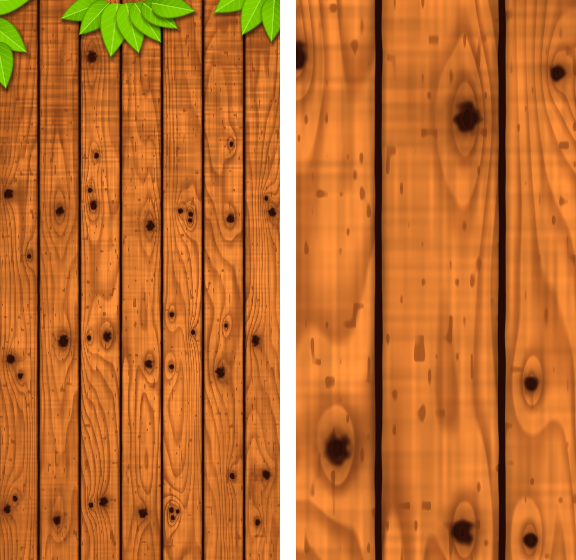
Left: the whole. Right: its middle third, enlarged.
Reproduce this texture procedurally as a WebGL 1 fragment shader.

```glsl
precision highp float;
// Warm knotty pine planks, seven across, with fans of green leaves along the top edge.
uniform vec2 u_resolution;

// Lengths are in canvas widths; y runs down from the top edge.
const float PITCH = 0.1468;        // plank spacing
const float FIRST_EDGE = -0.0088;  // left side of the first plank
const float GAP = 0.0042;          // half width of the dark joint
const float KNOT_ROW = 0.52;       // vertical spacing of knot groups
const float KNOTTY_PLANK = 4.0;    // plank with many small knots
const float BIG_KNOT = 0.021;
const float SMALL_KNOT = 0.011;
const float RINGS = 9.0;           // growth lines per unit of grain noise
const float LEAF_LENGTH = 0.175;
const vec3 WOOD_LIGHT = vec3(0.95, 0.54, 0.22);
const vec3 WOOD_MID = vec3(0.77, 0.40, 0.14);
const vec3 WOOD_DARK = vec3(0.50, 0.23, 0.08);
const vec3 JOINT = vec3(0.14, 0.04, 0.02);
const vec3 LEAF_LIGHT = vec3(0.50, 0.80, 0.01);
const vec3 LEAF_DARK = vec3(0.28, 0.50, 0.00);
const vec3 VEIN = vec3(0.66, 0.90, 0.22);

float hash(vec2 p) {
  return fract(sin(dot(p, vec2(127.1, 311.7))) * 43758.55);
}

float noise(vec2 p) {
  vec2 i = floor(p), f = fract(p);
  f = f * f * (3.0 - 2.0 * f);
  return mix(mix(hash(i), hash(i + vec2(1, 0)), f.x),
             mix(hash(i + vec2(0, 1)), hash(i + vec2(1, 1)), f.x), f.y);
}

// x: dark core, y: brown halo, z: bending of the grain
vec3 knots(vec2 p, float plank) {
  vec3 sum = vec3(0.0);
  float knotty = 1.0 - step(0.5, abs(plank - KNOTTY_PLANK));
  for (int j = -1; j <= 1; j++) {
    for (int k = 0; k < 3; k++) {
      float small = step(0.5, float(k));
      vec2 id = vec2(plank * 3.0 + float(k), floor(p.y / KNOT_ROW) + float(j));
      float chance = mix(mix(0.85, 0.3, small), 1.0, knotty);
      chance *= id.y < 0.5 ? 0.3 : 1.0;
      if (hash(id + 3.7) > chance) continue;
      float radius = mix(BIG_KNOT, SMALL_KNOT, max(small, knotty));
      radius *= mix(0.75, 1.1, hash(id + 8.3));
      vec2 place = vec2(mix(0.22, 0.78, hash(id + 1.3)),
                        0.42 + (hash(id + 5.9) - 0.5) * mix(0.35, 0.9, small));
      vec2 d = p - vec2(place.x * PITCH, (id.y + place.y) * KNOT_ROW);
      float r = length(d * vec2(1.0, 0.85)) / radius + 0.4 * (noise(p * 110.0) - 0.5);
      sum.x = max(sum.x, 1.0 - smoothstep(0.45, 1.0, r));
      sum.y = max(sum.y, exp(-0.4 * r * r));
      sum.z += 3.2 * exp(-length(d * vec2(1.0, 0.4)) / (radius * 1.4));
    }
  }
  return sum;
}

vec3 wood(vec2 p, float pixel) {
  float across = (p.x - FIRST_EDGE) / PITCH;
  float plank = floor(across);
  float t = fract(across);
  float seed = plank * 17.3;
  vec3 knot = knots(vec2(t * PITCH, p.y), plank);

  // Broad light, plank tint and blotches
  vec2 g = (p - vec2(0.52, 1.15)) * vec2(0.75, 0.85);
  float tone = 0.95 * exp(-dot(g, g)) - 0.14 + 0.28 * (hash(vec2(plank, 2.0)) - 0.5);
  tone += 0.5 * (noise(vec2(p.x * 14.0 + seed, p.y * 5.0)) - 0.5);
  vec3 col = mix(WOOD_MID * 0.86, WOOD_LIGHT, clamp(tone, 0.0, 1.0));

  // Arched growth lines flowing around the knots
  float field = RINGS * noise(vec2(t * 1.7 + seed, p.y * 1.25 + seed)) + 3.0 * t + knot.z;
  field += 0.5 * noise(vec2(p.x * 45.0, p.y * 9.0));
  float f = fract(field);
  float line = smoothstep(0.35, 0.85, f) * (1.0 - smoothstep(0.85, 1.0, f));
  col = mix(col, WOOD_DARK, line * mix(0.3, 0.65, noise(vec2(p.x * 20.0, p.y * 4.0))));

  // Fine fibres, and saw marks that fade downwards
  col *= 0.9 + 0.2 * noise(vec2(p.x * 190.0, p.y * 9.0));
  float saw = noise(vec2(p.x * 9.0 + seed, p.y * 130.0)) - 0.5;
  col *= 1.0 + saw * mix(0.3, 0.1, smoothstep(0.2, 1.1, p.y));
  float pits = noise(vec2(p.x * 120.0, p.y * 45.0) + seed);
  col = mix(col, WOOD_DARK, 0.6 * smoothstep(0.82, 0.95, pits));

  // Knots and joints
  col = mix(col, WOOD_DARK * 0.8, 0.75 * knot.y);
  col = mix(col, JOINT * (0.8 + 0.5 * f), 0.92 * knot.x);
  float edge = (0.5 - abs(t - 0.5)) * PITCH + 0.0015 * (noise(vec2(seed, p.y * 30.0)) - 0.5);
  col *= mix(0.72, 1.0, smoothstep(GAP, GAP + 0.009, edge));
  return mix(JOINT, col, smoothstep(GAP - pixel, GAP + pixel, edge));
}

// Signed distance to a pointed oval; q.x runs from stalk to tip, q.y across
float leafShape(vec2 q) {
  float s = clamp(q.x, 0.0, 1.0);
  float body = abs(q.y) - 0.72 * sqrt(s) * (1.0 - s);
  return max(body * 0.8, max(-q.x, q.x - 1.0));
}

// Row of leaves from one stalk point to another, turning between two angles
vec3 leafFan(vec3 col, vec2 p, vec2 from, vec2 to, vec2 turn, float count, float pixel) {
  for (int i = 0; i < 8; i++) {
    float n = float(i);
    if (n >= count) break;
    float t = n / (count - 1.0);
    float vary = hash(vec2(n, count) + from);
    float angle = mix(turn.x, turn.y, t) + 0.25 * (vary - 0.5);
    float size = LEAF_LENGTH * mix(0.85, 1.12, vary);
    vec2 dir = vec2(sin(angle), cos(angle));
    mat2 frame = mat2(dir.x, -dir.y, dir.y, dir.x);
    vec2 q = frame * (p - mix(from, to, t)) / size;
    vec2 shadowQ = frame * (p - mix(from, to, t) - vec2(0.004, 0.01)) / size;
    col *= 1.0 - 0.5 * (1.0 - smoothstep(-0.04, 0.07, leafShape(shadowQ)));

    float side = smoothstep(-0.02, 0.02, q.y);
    float shade = 0.2 + 0.3 * side + 0.5 * vary - 0.35 * (1.0 - smoothstep(0.0, 0.5, q.x));
    vec3 leaf = mix(LEAF_DARK, LEAF_LIGHT, clamp(shade + 0.35, 0.0, 1.0));
    float rib = abs(fract((q.x - abs(q.y) * 0.8) * 7.0) - 0.5);
    leaf = mix(leaf, VEIN, 0.25 * (1.0 - smoothstep(0.02, 0.14, rib)));
    leaf = mix(leaf, VEIN, 0.8 * (1.0 - smoothstep(0.006, 0.02, abs(q.y))));
    float d = leafShape(q) * size;
    leaf *= mix(0.75, 1.0, smoothstep(0.0, 0.006, -d));
    col = mix(col, leaf, 1.0 - smoothstep(-pixel, pixel, d));
  }
  return col;
}

void main() {
  float pixel = 0.8 / u_resolution.x;
  vec2 p = vec2(gl_FragCoord.x, u_resolution.y - gl_FragCoord.y) / u_resolution.x;
  vec3 col = wood(p, pixel);
  col = leafFan(col, p, vec2(-0.07, 0.01), vec2(-0.01, 0.15), vec2(1.6, 0.2), 3.0, pixel);
  col = leafFan(col, p, vec2(0.36, 0.01), vec2(0.54, 0.01), vec2(-1.1, 1.45), 7.0, pixel);
  col = leafFan(col, p, vec2(0.91, -0.05), vec2(0.98, -0.01), vec2(-1.0, 0.0), 3.0, pixel);
  gl_FragColor = vec4(col, 1.0);
}
```
